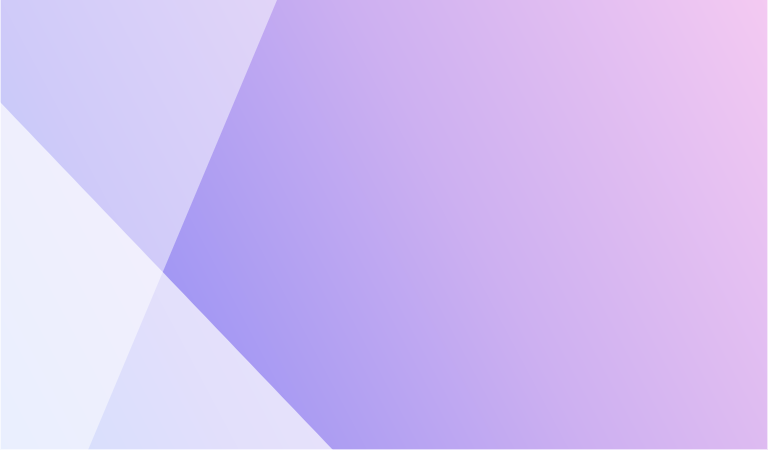
This background is drawn by a Shadertoy shader. Its source:

```glsl
// Draws a blue-to-pink diagonal gradient with two crossing translucent white veils.

// Lengths are in canvas heights, origin at the lower left.
const vec2 STEEP_BOTTOM = vec2(0.1956, 0.0);
const vec2 STEEP_TOP = vec2(0.6156, 1.0);
const vec2 SLOPE_LEFT = vec2(0.0, 0.7733);
const vec2 SLOPE_RIGHT = vec2(0.740, 0.0);
const float STEEP_VEIL = 0.5;
const float SLOPE_VEIL = 0.7;

// Gradient axis, and the stops placed along it.
const vec2 AXIS = vec2(0.884, 0.468);
const float AXIS_OFFSET = -0.468;
const float BLUE_AT = -0.467;
const float VIOLET_AT = 0.0;
const float LILAC_AT = 0.689;
const float PINK_AT = 1.509;

const vec3 BLUE = vec3(0.431, 0.588, 0.965);
const vec3 VIOLET = vec3(0.627, 0.588, 0.953);
const vec3 LILAC = vec3(0.804, 0.690, 0.945);
const vec3 PINK = vec3(0.957, 0.792, 0.949);
const vec3 WHITE = vec3(1.0);

const float RIM = 0.0018;
const float RIM_VEIL = 0.75;

// Signed distance to the line through a and b, positive on its left.
float lineDistance(vec2 p, vec2 a, vec2 b) {
    vec2 along = normalize(b - a);
    vec2 q = p - a;
    return along.x * q.y - along.y * q.x;
}

// Antialiased coverage of the positive side of an edge.
float coverage(float distance, float pixel) {
    return clamp(distance / pixel + 0.5, 0.0, 1.0);
}

float between(float start, float end, float t) {
    return clamp((t - start) / (end - start), 0.0, 1.0);
}

vec3 backdrop(vec2 p) {
    float t = dot(p, AXIS) + AXIS_OFFSET;
    vec3 color = mix(BLUE, VIOLET, between(BLUE_AT, VIOLET_AT, t));
    color = mix(color, LILAC, between(VIOLET_AT, LILAC_AT, t));
    return mix(color, PINK, between(LILAC_AT, PINK_AT, t));
}

void mainImage(out vec4 fragColor, in vec2 fragCoord) {
    float pixel = 1.0 / iResolution.y;
    vec2 p = fragCoord * pixel;
    float width = iResolution.x * pixel;

    vec3 color = backdrop(p);

    // Veils left of the steep edge and below the slope
    float steep = coverage(lineDistance(p, STEEP_BOTTOM, STEEP_TOP), pixel);
    float slope = coverage(lineDistance(p, SLOPE_RIGHT, SLOPE_LEFT), pixel);
    color = mix(color, WHITE, STEEP_VEIL * steep);
    color = mix(color, WHITE, SLOPE_VEIL * slope);

    // Hairline rim on the left, right and bottom
    float inset = min(min(p.x, width - p.x), p.y);
    color = mix(color, WHITE, RIM_VEIL * coverage(RIM - inset, pixel));

    fragColor = vec4(color, 1.0);
}
```
